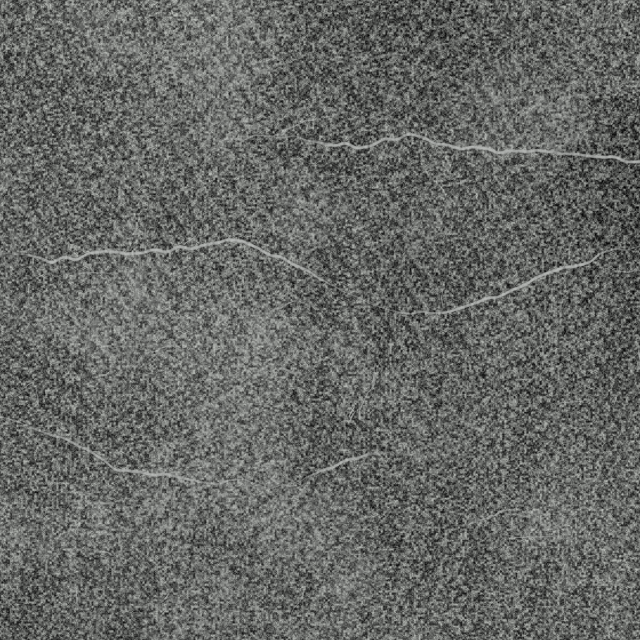
This texture is drawn by a Shadertoy shader. Its source:

```glsl
const vec3 STONE_TINT = vec3(0.993, 1.012, 0.985);
const vec3 VEIN_COLOUR = vec3(0.73, 0.74, 0.73);
const int VEIN_COUNT = 3;
const int SCRATCH_COUNT = 110;

float hash(vec2 p) {
    return fract(sin(dot(p, vec2(12.9898, 78.233))) * 43758.5453);
}

float noise(vec2 p) {
    vec2 cell = floor(p);
    vec2 f = fract(p);
    f = f * f * (3.0 - 2.0 * f);
    float low = mix(hash(cell), hash(cell + vec2(1, 0)), f.x);
    float high = mix(hash(cell + vec2(0, 1)), hash(cell + vec2(1, 1)), f.x);
    return mix(low, high, f.y);
}

float fbm(vec2 p) {
    float sum = 0.0;
    float weight = 0.5;
    for (int i = 0; i < 5; i++) {
        sum += weight * noise(p);
        p = mat2(1.6, 1.2, -1.2, 1.6) * p + 7.3;
        weight *= 0.5;
    }
    return sum / 0.97;
}

// Soft line profile, never thinner than the pixel footprint
float line(float dist, float halfWidth, float pixel) {
    float edge = max(pixel, 0.0012);
    return 1.0 - smoothstep(halfWidth * 0.3, halfWidth + edge, abs(dist));
}

// Long wandering vein that swells and fades along its way
float vein(vec2 p, float height, vec2 span, float seed, float pixel) {
    float bend = 0.13 * (noise(vec2(p.x * 3.0, seed)) - 0.5)
               + 0.030 * (noise(vec2(p.x * 11.0, seed + 3.0)) - 0.5)
               + 0.009 * (noise(vec2(p.x * 50.0, seed + 5.0)) - 0.5);
    float swell = smoothstep(0.2, 0.8, noise(vec2(p.x * 9.0, seed + 8.0)));
    float ends = smoothstep(span.x, span.x + 0.08, p.x)
               * (1.0 - smoothstep(span.y - 0.12, span.y, p.x));
    float width = mix(0.0004, 0.0024, swell);
    return line(p.y - height - bend, width, pixel) * ends * mix(0.35, 0.95, swell);
}

// Short tapered scratch
float scratch(vec2 p, vec2 centre, float angle, float halfLength, float width, float pixel) {
    vec2 d = p - centre;
    vec2 along = vec2(cos(angle), sin(angle));
    float t = abs(dot(d, along)) / halfLength;
    float taper = 1.0 - smoothstep(0.3, 1.0, t);
    return line(dot(d, vec2(-along.y, along.x)), width * taper, pixel) * taper;
}

float scratches(vec2 p, float pixel) {
    float cover = 0.0;
    for (int i = 0; i < SCRATCH_COUNT; i++) {
        float id = float(i) + 1.0;
        vec2 centre = vec2(hash(vec2(id, 1.7)), hash(vec2(id, 4.1)));
        float pick = hash(vec2(id, 6.3));
        float size = hash(vec2(id, 9.2));
        float flatAngle = 0.5 * (hash(vec2(id, 11.8)) - 0.5);
        float steepAngle = mix(0.5, 1.8, hash(vec2(id, 13.4)));
        float angle = pick < 0.4 ? flatAngle : steepAngle;
        float halfLength = mix(0.015, 0.075, size * size);
        float strength = mix(0.15, 0.75, pow(hash(vec2(id, 15.6)), 2.0));
        float mark = scratch(p, centre, angle, halfLength, 0.0017 * strength, pixel);
        cover = max(cover, mark * strength);
    }
    return cover;
}

// Hairline cracks along the middle level of a noise field
float hairlines(vec2 p, float seed) {
    float ridge = abs(fbm(p + seed) - 0.5);
    float patches = smoothstep(0.5, 0.75, noise(p * 0.9 + seed * 2.0));
    return (1.0 - smoothstep(0.0, 0.016, ridge)) * patches;
}

// Fine salt-and-pepper grain centred on zero
float grain(vec2 p) {
    return 0.65 * noise(p * 290.0) + 0.35 * noise(p * 560.0 + 31.0) - 0.5;
}

void mainImage(out vec4 fragColor, in vec2 fragCoord) {
    vec2 uv = fragCoord / iResolution.y;
    float pixel = 1.0 / iResolution.y;
    vec2 warp = vec2(fbm(uv * 14.0), fbm(uv * 14.0 + 40.0)) - 0.5;
    vec2 bent = uv + 0.05 * warp;

    // Cloudy grey ground, paler toward the left
    float cloud = fbm(uv * 3.0 + 2.0) - 0.5;
    float tone = 0.372 + 0.16 * cloud + 0.03 * (0.5 - uv.x);
    tone += 0.72 * grain(uv);

    // Chalky dust gathered in blotches
    float blotch = fbm(uv * 6.0 + 17.0) + 0.12 * (0.5 - uv.x);
    float speckle = smoothstep(0.4, 0.8, noise(uv * 150.0 + 9.0));
    float dust = smoothstep(0.48, 0.78, blotch) * (0.25 + 0.75 * speckle);

    // Cracks, scratches and long veins
    float marks = 0.30 * hairlines(uv * vec2(4.0, 9.0), 5.0);
    marks = max(marks, 0.26 * hairlines(uv * vec2(10.0, 5.0), 23.0));
    marks = max(marks, scratches(bent, pixel));
    for (int i = 0; i < VEIN_COUNT; i++) {
        float id = float(i);
        vec2 span = vec2(0.25 * id * id - 0.3 * id - 0.1, 0.65 + 0.5 * min(id, 1.0));
        marks = max(marks, vein(uv, 0.30 + 0.26 * id, span, id * 19.0 + 4.0, pixel));
    }
    marks *= 0.7 + 0.3 * noise(uv * 210.0);

    vec3 colour = STONE_TINT * tone;
    colour = mix(colour, VEIN_COLOUR, 0.38 * dust);
    colour = mix(colour, VEIN_COLOUR, marks);
    fragColor = vec4(clamp(colour, 0.0, 1.0), 1.0);
}
```
